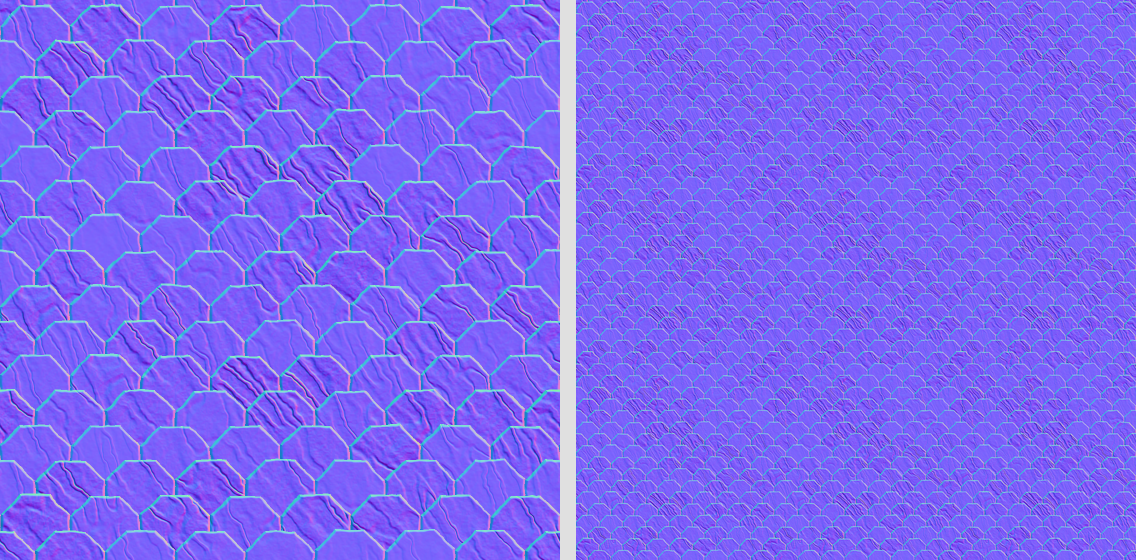
Left, the tile; right, the same tile 3 across and 3 down.
A Shadertoy shader for this texture map:

```glsl
// Tangent-space normal map of overlapping slate scales in staggered rows.
// Each pixel finds the lowest scale covering it, then blends a bevelled rim
// with a per-scale tilt and a grooved stone relief taken by differences.
#define COLUMNS 8.0
#define ROWS 16.0
#define ROW_OFFSET 0.075
#define FLAT_HALF 0.215
#define SHOULDER 0.29
#define BEVEL_WIDTH 0.046
#define BEVEL_SLOPE 0.84
#define EDGE_WOBBLE 0.026
#define TILT 0.27
#define GROOVE 0.017
#define STRATA 0.017
#define GRAIN 0.0065

float hash(vec2 p) {
    return fract(sin(dot(p, vec2(127.1, 311.7))) * 43758.5453);
}

// Value noise that wraps after a whole number of cells
float noise(vec2 p, float period) {
    vec2 cell = floor(p), f = fract(p);
    f = f * f * (3.0 - 2.0 * f);
    vec2 a = mod(cell, period), b = mod(cell + 1.0, period);
    return mix(mix(hash(a), hash(vec2(b.x, a.y)), f.x),
               mix(hash(vec2(a.x, b.y)), hash(b), f.x), f.y);
}

// Stone height inside one scale; grooves run along the given direction
float relief(vec2 p, vec2 along, float seed) {
    vec2 s = p + seed;
    vec2 g = vec2(dot(p, vec2(-along.y, along.x)), dot(p, along));
    g.x += 0.09 * noise(s * 5.0, 256.0) + 0.03 * noise(s * 13.0, 256.0);
    float band = noise(g * vec2(5.5, 1.3) + seed, 256.0);
    float crease = smoothstep(0.0, 0.1, abs(band - 0.62));
    float ledge = smoothstep(0.3, 0.42, band);
    float h = GROOVE * (crease + ledge);
    h += STRATA * noise(g * vec2(13.0, 4.0) + seed, 256.0);
    h += GRAIN * noise(s * 21.0, 256.0);
    return h + 0.5 * GRAIN * noise(s * 43.0, 256.0);
}

// Distance to the scale outline (negative inside), with its outward direction
float scaleOutline(vec2 p, out vec2 outward) {
    float side = p.x < 0.0 ? -1.0 : 1.0;
    vec2 slant = normalize(vec2(SHOULDER, 0.5 - FLAT_HALF));
    float top = -p.y;
    float diagonal = dot(vec2(abs(p.x) - FLAT_HALF, -p.y), slant);
    float flank = abs(p.x) - 0.5;
    float d = max(top, max(diagonal, flank));
    outward = d == top ? vec2(0.0, 1.0)
            : d == diagonal ? vec2(side * slant.x, slant.y)
            : vec2(side, 0.0);
    return d;
}

vec3 slateNormal(vec2 uv) {
    // One unit per column, y pointing down
    vec2 q = vec2(uv.x, 1.0 - uv.y) * COLUMNS;
    float rowHeight = COLUMNS / ROWS;
    vec2 wobble = vec2(noise(q * 5.0, 5.0 * COLUMNS), noise(q * 5.0 + 17.0, 5.0 * COLUMNS));
    wobble += 0.5 * vec2(noise(q * 15.0, 15.0 * COLUMNS), noise(q * 15.0 + 31.0, 15.0 * COLUMNS));
    vec2 w = q + EDGE_WOBBLE * (wobble - 0.75);

    // Lower rows lie on top, so search upward from the row below
    float firstRow = floor((w.y - ROW_OFFSET) / rowHeight) + 1.0;
    vec2 local, id, outward;
    float d = 1.0;
    for (int i = 0; i < 3; i++) {
        float row = firstRow - float(i);
        float x = w.x + 0.5 * mod(row, 2.0);
        id = mod(vec2(floor(x), row), vec2(COLUMNS, ROWS));
        local = vec2(fract(x) - 0.5, w.y - ROW_OFFSET - row * rowHeight);
        local.y += 0.03 * (hash(id + 3.3) - 0.5) + 0.07 * local.x * (hash(id + 5.7) - 0.5);
        d = scaleOutline(local, outward);
        if (d < 0.0) break;
    }

    // Smooth scales are nearly plain, rough ones are strongly cleft
    float rough = mix(0.18, 1.0, hash(id + 0.5));
    float angle = mix(1.4, 0.8, clamp(rough + 0.4 * (hash(id + 8.1) - 0.5), 0.0, 1.0));
    vec2 along = vec2(cos(angle), sin(angle));
    float seed = 40.0 * hash(id + 11.9);
    vec2 e = vec2(0.012, 0.0);
    float h = relief(local, along, seed);
    vec2 slope = vec2(h - relief(local + e.xy, along, seed),
                      relief(local + e.yx, along, seed) - h) / e.x;
    vec2 n = vec2(-0.03, -TILT * mix(0.72, 1.2, rough)) + slope * rough;

    // Rim: wider on the left, with chipped strength
    float width = BEVEL_WIDTH * (outward.x < 0.0 ? 1.15 : 0.9);
    width *= 0.8 + 0.4 * noise(q * 9.0, 9.0 * COLUMNS);
    float rim = smoothstep(width, 0.4 * width, -d);
    vec2 bevel = outward * BEVEL_SLOPE * mix(0.78, 1.0, rough) + 0.25 * slope;
    n = mix(n, bevel, rim);
    n *= min(1.0, 0.95 / max(length(n), 0.001));
    return vec3(n, sqrt(1.0 - dot(n, n)));
}

void mainImage(out vec4 fragColor, in vec2 fragCoord) {
    // Four samples per pixel smooth the overlaps
    vec3 total = vec3(0.0);
    for (int i = 0; i < 4; i++) {
        vec2 offset = vec2(i % 2, i / 2) * 0.5 - 0.25;
        total += slateNormal((fragCoord + offset) / iResolution.xy);
    }
    fragColor = vec4(0.5 + 0.5 * total / 4.0, 1.0);
}
```
